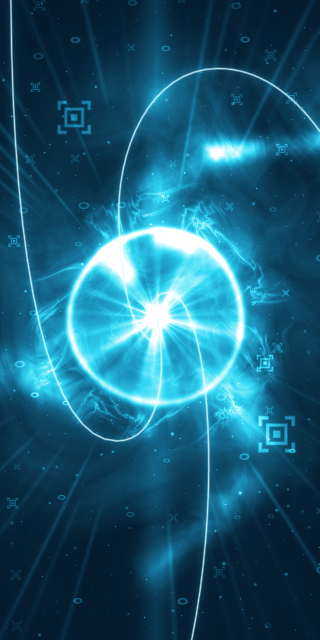
Give the GLSL for this background, as a Shadertoy shader.

```glsl
#define PIXEL (1.0 / iResolution.x)
const float TAU = 6.2831853;
const vec2 CORE = vec2(0.49, 1.008);
const float ORB_RADIUS = 0.277;
const float RAY_COUNT = 110.0;
const float LINE_WIDTH = 0.0022;
const float GLYPH_CELL = 0.16;
const float STAR_CELL = 0.055;
const mat2 TURN = mat2(0.8, 0.6, -0.6, 0.8);

// Brightness ramp, from night blue to white
const vec3 RAMP[8] = vec3[8](
    vec3(0.005, 0.055, 0.1), vec3(0.02, 0.13, 0.21), vec3(0.05, 0.27, 0.38),
    vec3(0.08, 0.42, 0.57), vec3(0.12, 0.63, 0.79), vec3(0.2, 0.85, 0.96),
    vec3(0.63, 0.95, 0.99), vec3(1));

// Large targets: centre and half size
const vec3 TARGETS[3] = vec3[3](
    vec3(0.232, 1.633, 0.052), vec3(0.865, 0.643, 0.057), vec3(0.828, 0.865, 0.026));

vec3 ramp(float light) {
    vec3 c = RAMP[0];
    for (int i = 1; i < 8; i++) c = mix(c, RAMP[i], clamp(light * 7.0 - float(i - 1), 0.0, 1.0));
    return c;
}

vec2 hash(vec2 p) {
    vec3 q = fract(p.xyx * vec3(0.1031, 0.103, 0.0973));
    q += dot(q, q.yzx + 33.33);
    return fract((q.xx + q.yz) * q.zy);
}

// Layered, warped sines; roughly -1 to 1
float waves(vec2 p) {
    float sum = 0.0, amp = 0.6;
    for (int i = 0; i < 6; i++) {
        p = TURN * p + 0.65 * sin(p.yx * 1.1 + float(i));
        sum += amp * sin(p.x) * cos(p.y);
        p *= 1.8;
        amp *= 0.6;
    }
    return sum;
}

float glow(float d, float width) {
    return exp(-d * d / (width * width));
}

float segment(vec2 p, vec2 a, vec2 b) {
    vec2 ab = b - a;
    return length(p - a - ab * clamp(dot(p - a, ab) / dot(ab, ab), 0.0, 1.0));
}

float streak(vec2 p, float ax, float ay, float bx, float by, float width) {
    return glow(segment(p, vec2(ax, ay), vec2(bx, by)), width);
}

// Distance to a cubic curve
float curve(vec2 p, vec2 a, vec2 b, vec2 c, vec2 d) {
    float best = 9.0;
    vec2 last = a;
    for (int i = 1; i <= 16; i++) {
        float t = float(i) / 16.0, u = 1.0 - t;
        vec2 next = u*u*u*a + 3.0*u*t*(u*b + t*c) + t*t*t*d;
        best = min(best, segment(p, last, next));
        last = next;
    }
    return best;
}

float stroke(float d, float width) {
    return 1.0 - smoothstep(width - PIXEL, width + PIXEL, abs(d));
}

// Corner brackets around a square ring and a solid core
float target(vec2 p, float size) {
    vec2 a = abs(p);
    float d = max(a.x, a.y);
    float corner = smoothstep(-PIXEL, PIXEL, min(a.x, a.y) - 0.45 * size);
    return max(stroke(d - 0.9 * size, 0.1 * size) * corner,
           max(stroke(d - 0.5 * size, 0.09 * size), stroke(d, 0.2 * size)));
}

float glyphs(vec2 p) {
    vec2 id = floor(p / GLYPH_CELL), h = hash(id + 7.0), k = hash(id + 41.0);
    vec2 q = p - (id + 0.2 + 0.6 * h) * GLYPH_CELL;
    float size = 0.009 + 0.009 * k.y;
    float ring = stroke(length(q * vec2(0.75, 1.15)) - 0.6 * size, 0.15 * size);
    return (k.x < 0.4 ? target(q, size) : k.x < 0.8 ? ring : 0.0) * (0.12 + 0.2 * h.y);
}

float stars(vec2 p) {
    vec2 id = floor(p / STAR_CELL), k = hash(id + 19.0);
    float d = length(p - (id + 0.15 + 0.7 * hash(id + 3.0)) * STAR_CELL);
    return k.y * glow(d, 0.0013 + 0.004 * pow(k.x, 6.0));
}

void mainImage(out vec4 fragColor, in vec2 fragCoord) {
    vec2 p = fragCoord * PIXEL, v = p - CORE;
    float r = length(v), angle = atan(v.y, v.x);
    float mist = 0.5 + 0.5 * waves(p * 7.0), fine = waves(p * 19.0 + 4.0);
    float outside = smoothstep(-0.01, 0.02, r - ORB_RADIUS);

    // Night sky, halo and vertical beam
    float light = 0.08 + 0.36 * glow(r, 0.49) * (0.6 + 0.7 * mist);
    light += 0.16 * mist * glow(r, 0.75) + 0.11 * glow(p.x - 0.487, 0.05);

    // Nebula streaks
    float cloud = 0.45 * streak(p, 0.68, 1.525, 1.05, 1.56, 0.035)
        + 0.24 * streak(p, 0.45, 1.4, 0.7, 1.52, 0.065)
        + 0.18 * streak(p, 0.5, 1.65, 1.0, 1.62, 0.2)
        + 0.42 * streak(p, 0.0, 0.85, 0.24, 0.79, 0.065)
        + 0.32 * streak(p, 0.76, 0.88, 0.78, 0.66, 0.085)
        + 0.28 * streak(p, 0.48, 0.22, 0.76, 0.48, 0.055);
    light += cloud * (0.3 + 1.1 * mist + 0.25 * fine) * outside;

    // Thin rays leaving the core
    float slot = (angle / TAU + 0.5) * RAY_COUNT;
    vec2 h = hash(vec2(floor(slot), 5));
    float ray = glow(fract(slot) - 0.5, 0.17) * pow(h.x, 3.0);
    light += 0.22 * ray * smoothstep(0.0, 0.2, r - 0.3 - 0.4 * h.y) * exp(-0.7 * r);

    // Torn filaments around the shell
    float shell = glow(r - 0.33 - 0.03 * waves(v * 9.0), 0.065);
    float threads = pow(max(1.0 - abs(waves(v * 15.0 + 2.0)), 0.0), 7.0);
    light += shell * outside * (0.05 + 0.26 * threads + 0.09 * fine);

    // Orb body, soft spokes and rim
    float spokes = pow(0.5 + 0.5 * sin(angle * 5.0 + 2.9 + 0.7 * sin(angle * 3.0)), 3.0)
        + 0.4 * pow(0.5 + 0.5 * sin(angle * 17.0 + 2.0 * sin(angle * 2.0)), 4.0);
    float body = 0.46 + 0.14 * mist + 0.08 * fine + 0.06 * threads;
    light = mix(body + spokes * (0.276 - 0.52 * r), light, outside);
    float rim = r - ORB_RADIUS + 0.008 + 0.006 * sin(angle * 3.0 + 1.0);
    light += (0.23 + 0.08 * sin(angle)) * glow(rim, 0.011) + 0.16 * exp(-abs(rim) * 28.0);
    light += 0.35 * streak(p, 0.5, 1.255, 0.59, 1.23, 0.026);
    light += 0.3 * streak(p, 0.33, 1.2, 0.4, 1.14, 0.03);

    // White burst
    for (float i = 0.0; i < 7.0; i++) {
        float a = (i + 0.5 * hash(vec2(i, 2)).x) * TAU / 14.0;
        vec2 q = abs(v * mat2(cos(a), sin(a), -sin(a), cos(a)));
        light += 0.35 * exp(-q.y * 190.0 - q.x * 13.0);
    }
    light += 0.65 * glow(r, 0.028) + 0.25 * exp(-r * 14.0);

    // Floating marks and dust
    light += glyphs(p) * smoothstep(0.27, 0.4, r) + 0.45 * stars(p) * outside;
    for (int i = 0; i < 3; i++) light += 0.27 * target(p - TARGETS[i].xy, TARGETS[i].z);

    // Sweeping lines
    vec2 low = vec2(0.365, 0.622), top = vec2(0.682, 1.786);
    vec2 left = vec2(0.372, 1.297), right = vec2(0.594, 1.003);
    float d = curve(p, vec2(0.034, 2), vec2(0.039, 1.141), vec2(0.156, 0.622), low);
    d = min(d, curve(p, low, vec2(0.5, 0.622), vec2(0.526, 0.828), CORE));
    d = min(d, curve(p, vec2(1, 1.589), vec2(0.911, 1.714), vec2(0.802, 1.786), top));
    d = min(d, curve(p, top, vec2(0.469, 1.786), vec2(0.359, 1.531), left));
    d = min(d, curve(p, left, vec2(0.38, 1.115), vec2(0.404, 0.984), vec2(0.471, 0.935)));
    d = min(d, curve(p, vec2(0.471, 1.031), vec2(0.484, 1.102), vec2(0.56, 1.115), right));
    d = min(d, curve(p, right, vec2(0.659, 0.854), vec2(0.682, 0.411), vec2(0.599, 0)));
    light += 0.14 * exp(-d * 75.0);

    vec3 color = mix(ramp(light), vec3(0.88, 0.99, 1), 0.9 * stroke(d, LINE_WIDTH));
    fragColor = vec4(color, 1);
}
```
